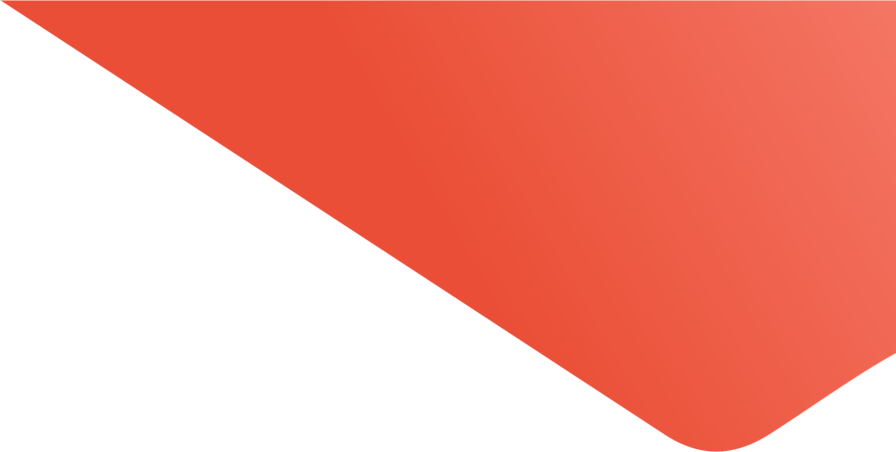
A Shadertoy shader for this background:

```glsl
const vec3 WHITE = vec3(1.0);
const vec3 DEEP_RED = vec3(0.918, 0.306, 0.212);
const vec3 CORAL = vec3(0.957, 0.463, 0.392);

// Cubic through two knots, each given as (x, y, slope)
float hermite(float x, vec3 a, vec3 b) {
    float span = b.x - a.x;
    float t = clamp((x - a.x) / span, 0.0, 1.0);
    float s = 1.0 - t;
    return s * s * ((1.0 + 2.0 * t) * a.y + t * span * a.z)
         + t * t * ((1.0 + 2.0 * s) * b.y - s * span * b.z);
}

// Depth of the lower edge below the top: straight slope, rounded tip, rising tail
float lowerEdge(float x) {
    const float SLOPE = 1.296;
    vec3 bend = vec3(0.742, 0.742 * SLOPE, SLOPE);
    vec3 tip = vec3(0.7995, 0.9990, 0.0);
    vec3 rise = vec3(0.8594, 0.9600, -1.27);
    vec3 tail = vec3(1.0, 0.7810, -1.10);
    if (x < bend.x) return x * SLOPE;
    if (x < tip.x) return hermite(x, bend, tip);
    if (x < rise.x) return hermite(x, tip, rise);
    return hermite(x, rise, tail);
}

// Smooth coverage of a signed distance, positive inside
float coverage(float dist, float width) {
    return clamp(dist / width + 0.5, 0.0, 1.0);
}

// Diagonal blend, flat before the start and brightest at the upper right
vec3 diagonalGradient(vec2 p, vec2 direction, float start, float end) {
    float t = clamp((dot(p, direction) - start) / (end - start), 0.0, 1.0);
    return mix(DEEP_RED, CORAL, t);
}

void mainImage(out vec4 fragColor, in vec2 fragCoord) {
    // Position measured from the upper left, y growing downward
    vec2 uv = fragCoord / iResolution.xy;
    vec2 p = vec2(uv.x, 1.0 - uv.y);
    float pixel = 1.0 / iResolution.y;

    // Shape between a fine top inset and the curved lower edge
    float depth = lowerEdge(p.x) - p.y;
    float shape = coverage(depth, max(fwidth(depth), pixel));
    shape *= coverage(p.y - 0.001, pixel);

    // Fill, with both axes in units of the canvas width
    vec2 square = vec2(p.x, p.y * iResolution.y / iResolution.x);
    vec3 fill = diagonalGradient(square, vec2(0.866, -0.5), 0.306, 0.866);

    fragColor = vec4(mix(WHITE, fill, shape), 1.0);
}
```
